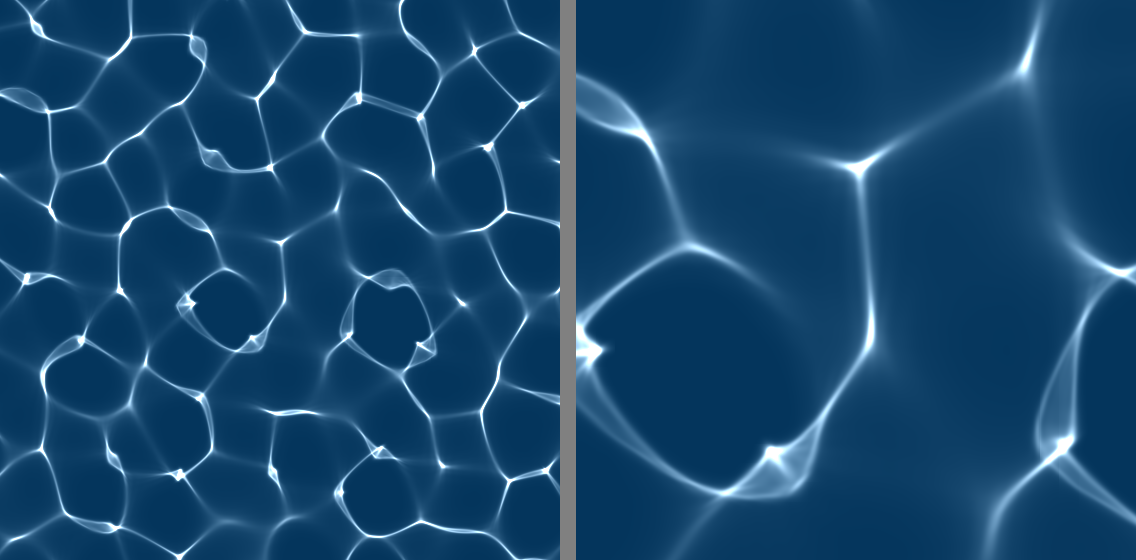
Left: the whole. Right: its middle third, enlarged.
Reproduce this texture procedurally as a WebGL 1 fragment shader.

```glsl
precision highp float;
// Water caustics: a web of focused light on the floor of a deep blue pool.
uniform vec2 u_resolution;

const float TAU = 6.2831853;
const float WAVES = 12.0;         // three swells of four waves
const int REACH = 4;              // search radius in grid cells
const float CELL = 0.0115;        // spacing of the light rays
const float RAY_SPREAD = 0.58;    // ray footprint, in cells
const float BLUR = 0.0011;        // smallest line softness
const float FOCUS = 0.99;         // rms curvature of the surface

const vec3 DEEP_WATER = vec3(0.016, 0.209, 0.362);
const vec3 LIGHT_TINT = vec3(1.0, 0.99, 0.98);

// Four waves side by side: wave vectors, slope scales and start phases.
struct Swell { vec4 kx; vec4 ky; vec4 gain; vec4 start; };
struct Phase { vec4 s; vec4 c; };

vec4 hash(vec4 n) {
  n = fract(n * 0.1031);
  n *= n + 33.33;
  n *= n + n;
  return fract(n);
}

Swell makeSwell(float first) {
  vec4 id = first + vec4(0.0, 1.0, 2.0, 3.0);
  vec4 angle = 0.5 * TAU * (id + hash(id + 3.7)) / WAVES;
  vec4 k = TAU / mix(vec4(0.08), vec4(0.155), hash(id + 41.3));
  vec4 gain = FOCUS * sqrt(2.0 / WAVES) / (k * k);
  return Swell(k * cos(angle), k * sin(angle), gain, TAU * hash(id + 87.1));
}

Phase phaseOf(vec4 angle) {
  return Phase(sin(angle), cos(angle));
}

Phase phaseAt(Swell w, vec2 p) {
  return phaseOf(w.kx * p.x + w.ky * p.y + w.start);
}

// Angle addition, so that the grid walk needs no trigonometry.
Phase advance(Phase p, Phase d) {
  return Phase(p.s * d.c + p.c * d.s, p.c * d.c - p.s * d.s);
}

// Sideways shift of a refracted ray.
vec2 refraction(Swell w, Phase p) {
  vec4 slope = w.gain * p.s;
  return vec2(dot(w.kx, slope), dot(w.ky, slope));
}

// Surface curvature as (xx, xy, yy).
vec3 bending(Swell w, Phase p) {
  vec4 bx = w.kx * w.gain * p.c;
  vec4 by = w.ky * w.gain * p.c;
  return vec3(dot(w.kx, bx), dot(w.ky, bx), dot(w.ky, by));
}

// Light of one ray bundle: a Gaussian stretched by the lens it passed.
float splat(vec2 offset, vec3 bend, float blur) {
  vec3 j = bend + vec3(1.0, 0.0, 1.0);
  float spread2 = RAY_SPREAD * RAY_SPREAD;
  float xx = spread2 * (j.x * j.x + j.y * j.y) + blur * blur;
  float xy = spread2 * j.y * (j.x + j.z);
  float yy = spread2 * (j.y * j.y + j.z * j.z) + blur * blur;
  float det = max(xx * yy - xy * xy, 1e-5);
  float distance2 = (yy * offset.x * offset.x
                   - 2.0 * xy * offset.x * offset.y
                   + xx * offset.y * offset.y) / det;
  return exp(-0.5 * distance2) / (TAU * sqrt(det));
}

// Sum of all ray bundles that land near p.
float caustics(vec2 p, float blur, Swell a, Swell b, Swell c) {
  vec2 corner = (floor(p / CELL) + 0.5 - float(REACH)) * CELL;
  Phase rowA = phaseAt(a, corner), stepAx = phaseOf(a.kx * CELL), stepAy = phaseOf(a.ky * CELL);
  Phase rowB = phaseAt(b, corner), stepBx = phaseOf(b.kx * CELL), stepBy = phaseOf(b.ky * CELL);
  Phase rowC = phaseAt(c, corner), stepCx = phaseOf(c.kx * CELL), stepCy = phaseOf(c.ky * CELL);
  float light = 0.0;
  for (int y = 0; y <= 2 * REACH; y++) {
    Phase pa = rowA, pb = rowB, pc = rowC;
    for (int x = 0; x <= 2 * REACH; x++) {
      vec2 source = corner + vec2(float(x), float(y)) * CELL;
      vec2 shift = refraction(a, pa) + refraction(b, pb) + refraction(c, pc);
      vec2 offset = (p - source - shift) / CELL;
      if (dot(offset, offset) < 14.0) {
        vec3 bend = bending(a, pa) + bending(b, pb) + bending(c, pc);
        light += splat(offset, bend, blur / CELL);
      }
      pa = advance(pa, stepAx);
      pb = advance(pb, stepBx);
      pc = advance(pc, stepCx);
    }
    rowA = advance(rowA, stepAy);
    rowB = advance(rowB, stepBy);
    rowC = advance(rowC, stepCy);
  }
  return light;
}

void main() {
  float size = min(u_resolution.x, u_resolution.y);
  vec2 p = gl_FragCoord.xy / size;
  float light = caustics(p, max(BLUR, 0.5 / size),
                         makeSwell(0.0), makeSwell(4.0), makeSwell(8.0));
  float glow = 0.094 * max(light - 0.28, 0.0);
  gl_FragColor = vec4(min(DEEP_WATER + LIGHT_TINT * glow, 1.0), 1.0);
}
```
